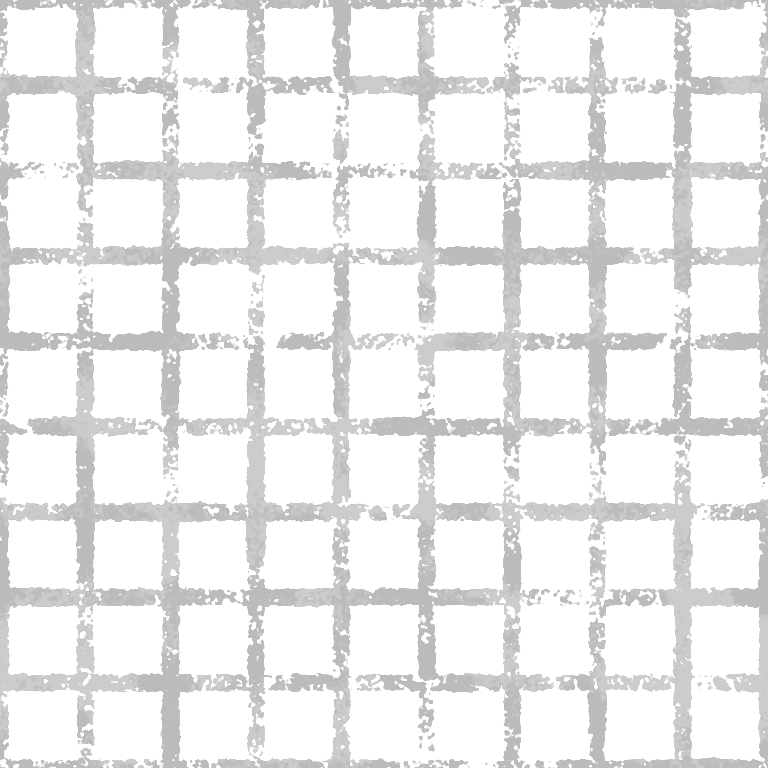
A WebGL 1 fragment shader for this pattern:

```glsl
precision highp float;
// Worn, dry-brushed grey grid on white, nine by nine squares, seamless.

#define REPEATS 9.0          // squares across and down
#define HALF_WIDTH 0.112     // half line width, in squares
#define EDGE_FRAY 0.04       // raggedness of line edges, in squares
#define WEAR 0.31            // average paint loss
#define WEAR_VARIATION 0.11  // change of wear along each line
#define PATCH_WEAR 0.30      // wear shared by neighbouring lines
#define GRAIN_FINE 240.0     // speckles across the canvas
#define GRAIN_COARSE 100.0   // clumps across the canvas
#define SOFTNESS 0.055       // softness of speckle edges
#define PAPER vec3(1.0)
#define INK vec3(0.735)
#define THIN_INK vec3(0.80)

const float TAU = 6.2831853;

uniform vec2 u_resolution;

vec3 hash3(vec2 p) {
  vec3 q = fract(p.xyx * vec3(0.1031, 0.1030, 0.0973));
  q += dot(q, q.yxz + 33.33);
  return fract((q.xxy + q.yzz) * q.zyx);
}

// Smooth cellular noise: random cell values blended by distance, wrapping at 1.
float cellNoise(vec2 uv, float cells) {
  vec2 p = uv * cells;
  vec2 base = floor(p);
  vec2 local = p - base;
  float total = 0.0;
  float weights = 0.0;
  for (int y = -1; y <= 1; y++) {
    for (int x = -1; x <= 1; x++) {
      vec2 offset = vec2(float(x), float(y));
      vec3 h = hash3(mod(base + offset, cells) + cells);
      vec2 toPoint = offset + h.xy - local;
      float weight = exp(-5.0 * dot(toPoint, toPoint));
      total += weight * h.z;
      weights += weight;
    }
  }
  return total / weights;
}

// Layered sines along a line, with phases drawn for each line.
float lineWear(float along, float line, float seed) {
  vec3 phase = TAU * hash3(vec2(line + 3.0, seed));
  return sin(TAU * 2.0 * along + phase.x)
       + 0.8 * sin(TAU * 5.0 * along + phase.y)
       + 0.6 * sin(TAU * 11.0 * along + phase.z);
}

// Paint needed to show at this point of the nearest line; high means bare.
float lineThreshold(float across, float along, float seed) {
  float position = across * REPEATS;
  float nearest = floor(position + 0.5);
  float dist = abs(position - nearest);
  float wear = WEAR + WEAR_VARIATION * lineWear(along, mod(nearest, REPEATS), seed);
  float edge = smoothstep(HALF_WIDTH - EDGE_FRAY, HALF_WIDTH + EDGE_FRAY, dist);
  return max(wear, -0.1) + edge;
}

void main() {
  vec2 uv = gl_FragCoord.xy / u_resolution;

  // Paint grain and broad worn patches
  float fine = cellNoise(uv, GRAIN_FINE);
  float coarse = cellNoise(uv, GRAIN_COARSE);
  float grain = mix(fine, coarse, 0.45);
  float worn = PATCH_WEAR * (cellNoise(uv, REPEATS) - 0.5);

  // Both line directions
  float vertical = lineThreshold(uv.x, uv.y, 17.0);
  float horizontal = lineThreshold(uv.y, uv.x, 41.0);
  float threshold = min(vertical, horizontal) + worn;
  float paint = smoothstep(-SOFTNESS, SOFTNESS, grain - threshold);

  // Thin, lighter paint in places
  float thin = smoothstep(0.45, 0.8, cellNoise(uv, 16.0) + 0.5 * (fine - 0.5));
  vec3 ink = mix(INK, THIN_INK, thin);

  gl_FragColor = vec4(mix(PAPER, ink, paint), 1.0);
}
```
